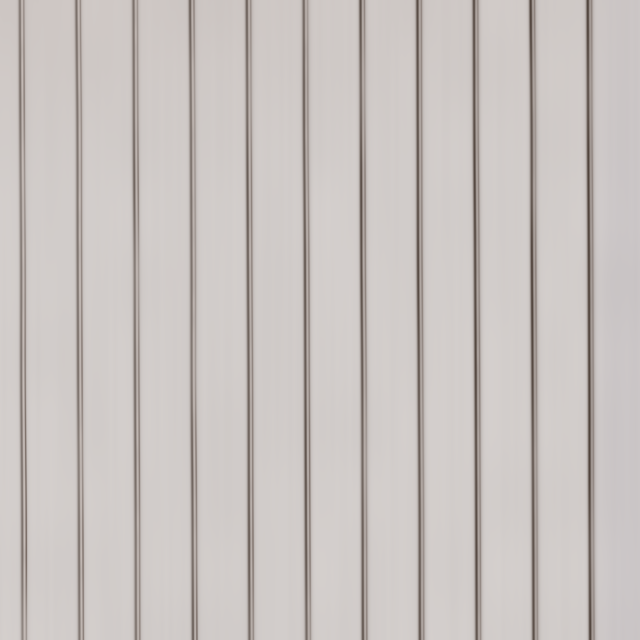
A WebGL 1 fragment shader for this texture:

```glsl
precision highp float;

uniform vec2 u_resolution;

// Layout, in canvas widths
const float PITCH = 0.0887;
const float FIRST_GROOVE = 0.0352;
const float LAST_INDEX = 10.0;
const float LEAN = 0.0042;
const float WANDER = 0.0008;

// Offset and half width of each line in a groove
const vec2 SHADE_LINE = vec2(0.0010, 0.0058);
const vec2 CUT_LINE = vec2(-0.0019, 0.0024);
const vec2 RIDGE_LINE = vec2(0.0013, 0.0015);
const vec2 LIP_LINE = vec2(0.0040, 0.0014);

const vec3 PAINT = vec3(0.822, 0.802, 0.793);
const vec3 COOL_PAINT = vec3(0.795, 0.775, 0.778);
const vec3 WARM_PAINT = vec3(0.800, 0.770, 0.757);
const vec3 SHADE = vec3(0.57, 0.53, 0.51);
const vec3 CUT = vec3(0.30, 0.25, 0.22);
const vec3 RIDGE = vec3(0.79, 0.75, 0.73);
const vec3 LIP = vec3(0.40, 0.34, 0.31);

const float STREAK = 0.010;
const float MOTTLE = 0.012;
const float BOARD_TONE = 0.006;

float hash(vec2 p) {
  vec3 q = fract(p.xyx * 0.1031);
  q += dot(q, q.yzx + 33.33);
  return fract((q.x + q.y) * q.z);
}

float noise(vec2 p) {
  vec2 cell = floor(p);
  vec2 f = fract(p);
  f = f * f * (3.0 - 2.0 * f);
  float low = mix(hash(cell), hash(cell + vec2(1.0, 0.0)), f.x);
  float high = mix(hash(cell + vec2(0.0, 1.0)), hash(cell + vec2(1.0, 1.0)), f.x);
  return mix(low, high, f.y);
}

// Soft line that widens and fades when thinner than a pixel
float softLine(float d, vec2 line, float pixel) {
  float width = sqrt(line.y * line.y + 0.12 * pixel * pixel);
  float r = (d - line.x) / width;
  return exp(-r * r) * line.y / width;
}

vec3 paintedBoard(vec2 uv, float board) {
  vec3 color = mix(PAINT, COOL_PAINT, smoothstep(0.90, 0.97, uv.x));
  float warmth = smoothstep(0.65, 1.05, uv.y) * (1.0 - 0.6 * uv.x);
  color = mix(color, WARM_PAINT, 0.8 * warmth);
  color += STREAK * (noise(uv * vec2(150.0, 2.5)) - 0.5);
  color += MOTTLE * (noise(uv * vec2(14.0, 9.0) + 40.0) - 0.5);
  return color + BOARD_TONE * (hash(vec2(board, 5.0)) - 0.5);
}

vec3 addGroove(vec3 color, float d, float index, float y, float pixel) {
  float depth = clamp(index / LAST_INDEX, 0.0, 1.0);
  float wear = noise(vec2(index * 7.0, y * 7.0));
  float chips = noise(vec2(index * 11.0 + 3.0, y * 38.0));
  d += WANDER * (noise(vec2(index * 5.0 + 9.0, y * 5.0)) - 0.5);

  float shade = mix(0.34, 0.72, depth);
  float cut = mix(0.56, 1.0, depth) * (0.78 + 0.32 * wear);
  float ridge = mix(0.90, 0.35, depth) * (0.70 + 0.30 * chips);
  float lip = mix(0.85 - 0.35 * y, 0.40, depth) * (0.5 + 0.7 * wear);

  color = mix(color, SHADE, shade * softLine(d, SHADE_LINE, pixel));
  color = mix(color, CUT, min(cut, 1.0) * softLine(d, CUT_LINE, pixel));
  color = mix(color, LIP, lip * softLine(d, LIP_LINE, pixel));
  return mix(color, RIDGE, ridge * softLine(d, RIDGE_LINE, pixel));
}

void main() {
  vec2 uv = gl_FragCoord.xy / u_resolution;
  float pixel = 1.0 / u_resolution.x;

  // Nearest groove, counted from the left
  float t = (uv.x + LEAN * (uv.y - 0.5) - FIRST_GROOVE) / PITCH;
  float index = floor(t + 0.5);
  float d = (t - index) * PITCH;

  vec3 color = paintedBoard(uv, floor(t));
  if (index <= LAST_INDEX) color = addGroove(color, d, index, uv.y, pixel);
  gl_FragColor = vec4(color, 1.0);
}
```
